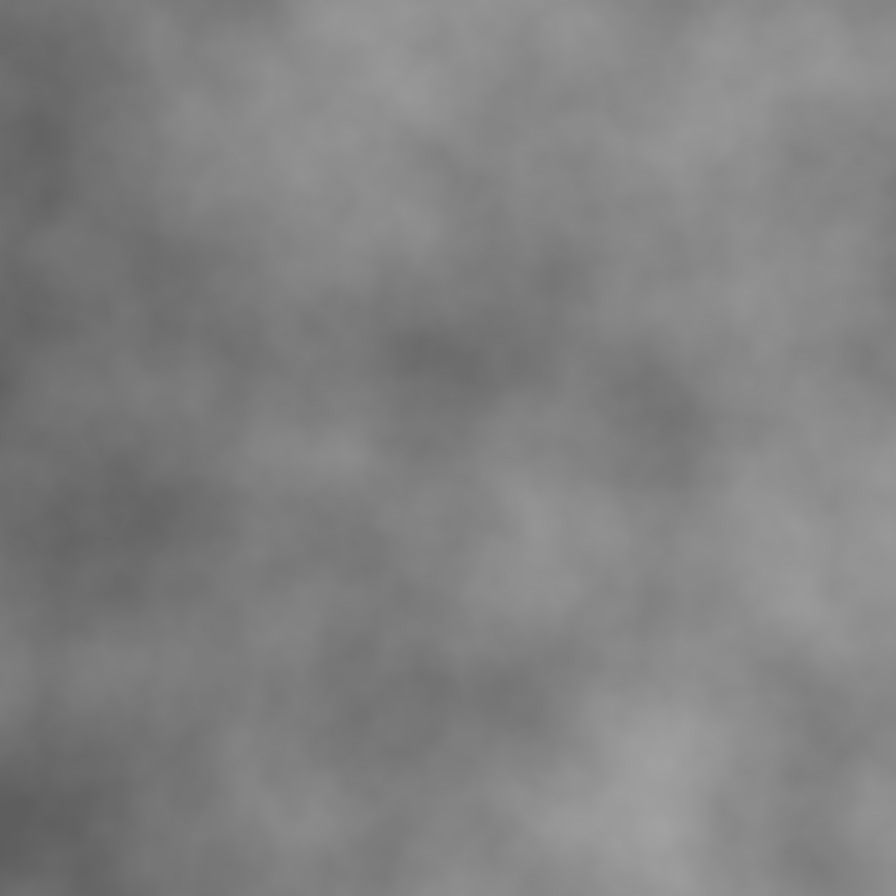
Write a three.js fragment shader that draws this texture.

```glsl
varying vec2 vUv;

// Unit gradient with a random direction for each lattice point
vec2 latticeGradient(vec2 cell) {
  vec3 p = fract(cell.xyx * vec3(0.1031, 0.1030, 0.0973));
  p += dot(p, p.yzx + 33.33);
  float angle = 6.28318 * fract((p.x + p.y) * p.z);
  return vec2(cos(angle), sin(angle));
}

float gradientNoise(vec2 p) {
  vec2 cell = floor(p);
  vec2 f = p - cell;
  vec2 blend = f * f * f * (f * (f * 6.0 - 15.0) + 10.0);
  float a = dot(latticeGradient(cell), f);
  float b = dot(latticeGradient(cell + vec2(1.0, 0.0)), f - vec2(1.0, 0.0));
  float c = dot(latticeGradient(cell + vec2(0.0, 1.0)), f - vec2(0.0, 1.0));
  float d = dot(latticeGradient(cell + 1.0), f - 1.0);
  return mix(mix(a, b, blend.x), mix(c, d, blend.x), blend.y);
}

// Five octaves, from broad clouds to faint mottling
float cloudNoise(vec2 p) {
  float sum = 0.0;
  float amplitude = 1.0;
  for (int octave = 0; octave < 5; octave++) {
    sum += amplitude * gradientNoise(p);
    p = p * 2.0 + vec2(17.3, 9.7);
    amplitude *= 0.52;
  }
  return sum;
}

void main() {
  // Broad drift from a dark lower left to a pale right side
  float drift = dot(vUv - 0.5, vec2(0.12, 0.03));

  float clouds = 0.14 * cloudNoise(vUv * 3.0 + vec2(41.4, 23.6));
  float grey = clamp(0.506 + drift + clouds, 0.37, 0.64);
  gl_FragColor = vec4(vec3(grey), 1.0);
}
```
